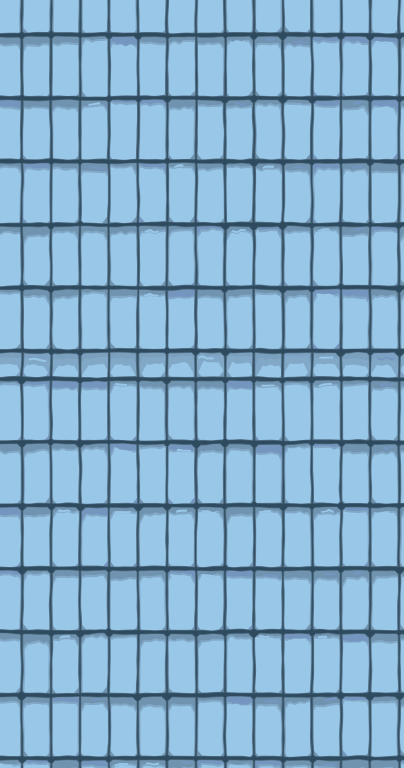
A Shadertoy shader for this texture:

```glsl
// Blue glass facade: a grid of tall panes with dark joints, shaded tops and one short row.
#define GRID vec2(13.93, 26.48)   // canvas size in pane widths
#define FIRST_JOINT 0.76          // x of the first vertical joint
#define ROW_PITCH 2.179           // height of a normal row
#define SHORT_TOP 12.10           // short row, measured from the top
#define SHORT_END 13.07
#define JOINT_V 0.050             // half widths of the joints
#define JOINT_H 0.080
#define WOBBLE 0.045
#define SHADE_DEPTH vec2(0.14, 0.34)

const vec3 GLASS  = vec3(0.60, 0.78, 0.91);
const vec3 HAZE   = vec3(0.51, 0.66, 0.78);
const vec3 SHADE  = vec3(0.44, 0.58, 0.69);
const vec3 VIOLET = vec3(0.46, 0.59, 0.76);
const vec3 RIM    = vec3(0.33, 0.45, 0.54);
const vec3 JOINT  = vec3(0.25, 0.36, 0.44);
const vec3 CORE   = vec3(0.18, 0.29, 0.37);

float hash(vec2 p) {
    vec3 q = fract(p.xyx * vec3(0.1031, 0.1030, 0.0973));
    q += dot(q, q.yzx + 33.33);
    return fract((q.x + q.y) * q.z);
}

float noise(vec2 p) {
    vec2 i = floor(p), f = fract(p);
    f = f * f * (3.0 - 2.0 * f);
    return mix(mix(hash(i), hash(i + vec2(1, 0)), f.x),
               mix(hash(i + vec2(0, 1)), hash(i + vec2(1, 1)), f.x), f.y);
}

// Distance to the joint above, distance to the joint below, row index
vec3 rowAt(float t) {
    if (t < SHORT_TOP) {
        float d = (SHORT_TOP - t) / ROW_PITCH;
        return vec3((1.0 - fract(d)) * ROW_PITCH, fract(d) * ROW_PITCH, -1.0 - floor(d));
    }
    if (t < SHORT_END) return vec3(t - SHORT_TOP, SHORT_END - t, 0.0);
    float d = (t - SHORT_END) / ROW_PITCH;
    return vec3(fract(d) * ROW_PITCH, (1.0 - fract(d)) * ROW_PITCH, 1.0 + floor(d));
}

// Antialiased coverage of a signed distance
float cover(float d, float pixel) {
    return clamp(0.5 - d / pixel, 0.0, 1.0);
}

void mainImage(out vec4 fragColor, in vec2 fragCoord) {
    vec2 p = fragCoord / iResolution.xy * GRID;
    float pixel = GRID.x / iResolution.x;
    p.y = GRID.y - p.y;
    vec2 q = p + WOBBLE * (vec2(noise(p * 1.3), noise(p * 1.7 + 40.0)) - 0.5);

    // Pane coordinates and per-pane random values
    vec3 row = rowAt(q.y);
    float top = row.x, bottom = row.y;
    float x = q.x - FIRST_JOINT, u = fract(x);
    float side = min(u, 1.0 - u);
    vec2 pane = vec2(floor(x), row.z) + 50.0;
    vec2 corner = vec2(floor(x + 0.5), row.z) + 50.0;
    float r1 = hash(pane), r2 = hash(pane + 17.3), r3 = hash(pane + 71.9);
    float sideRnd = hash(pane + 31.7 + step(0.5, u) * 9.1);
    float isShort = 1.0 - step(0.5, abs(row.z));

    // Ragged shade under the upper joint, with cut corners
    float rag = 0.09 * (noise(q * vec2(6.0, 2.0)) - 0.5) + 0.10 * (r2 - 0.5) * (u - 0.5);
    float depth = mix(SHADE_DEPTH.x, SHADE_DEPTH.y, r1) + rag;
    float upper = min(top - depth, 0.5 * (side * 1.8 + top - depth - 0.34 * sideRnd));
    float lower = 0.6 * (side * 1.2 + bottom - mix(0.14, 0.36, hash(pane + sideRnd)));
    float shade = min(upper, lower);
    float haze = min(upper - 0.07 - 0.16 * isShort, side - 0.055 - 0.05 * sideRnd * r3);

    vec3 col = mix(GLASS, HAZE, cover(haze, pixel));
    vec3 tint = mix(SHADE, VIOLET, step(0.75, r2) * 0.8);
    tint = mix(tint, HAZE, 0.6 * isShort);
    col = mix(col, tint, cover(shade, pixel));

    // Reflected streaks, more frequent towards the right
    float chance = mix(0.12, 0.65, clamp(p.x / GRID.x, 0.0, 1.0));
    vec2 streak = abs(vec2(u - mix(0.35, 0.65, r1), top - mix(0.16, 0.30, r2) - rag));
    float streakD = max(streak.x - mix(0.15, 0.32, r2), streak.y - 0.035);
    vec3 streakCol = mix(GLASS, VIOLET, step(0.6, r1));
    col = mix(col, streakCol, cover(streakD, pixel) * step(r3, chance));

    // Joints in three tones, worn in width, with dark wedges at the crossings
    float wear = 0.75 + 0.5 * noise(q * vec2(3.0, 2.2) + 9.0);
    float edge = min(top, bottom);
    float below = step(top, bottom);
    float wedge = mix(0.08, mix(0.15, 0.24, below), hash(corner + below * 5.7));
    float node = 0.7 * (side + edge - wedge);
    float rim   = min(min(side - JOINT_V * wear, edge - JOINT_H * wear), node - 0.02);
    float joint = min(min(side - 0.60 * JOINT_V * wear, edge - 0.78 * JOINT_H * wear), node);
    float core  = min(min(side - 0.20 * JOINT_V * wear, edge - 0.60 * JOINT_H * wear), node + 0.01);
    col = mix(col, RIM, cover(rim, pixel));
    col = mix(col, JOINT, cover(joint, pixel));
    col = mix(col, CORE, cover(core, pixel));

    fragColor = vec4(col, 1.0);
}
```
